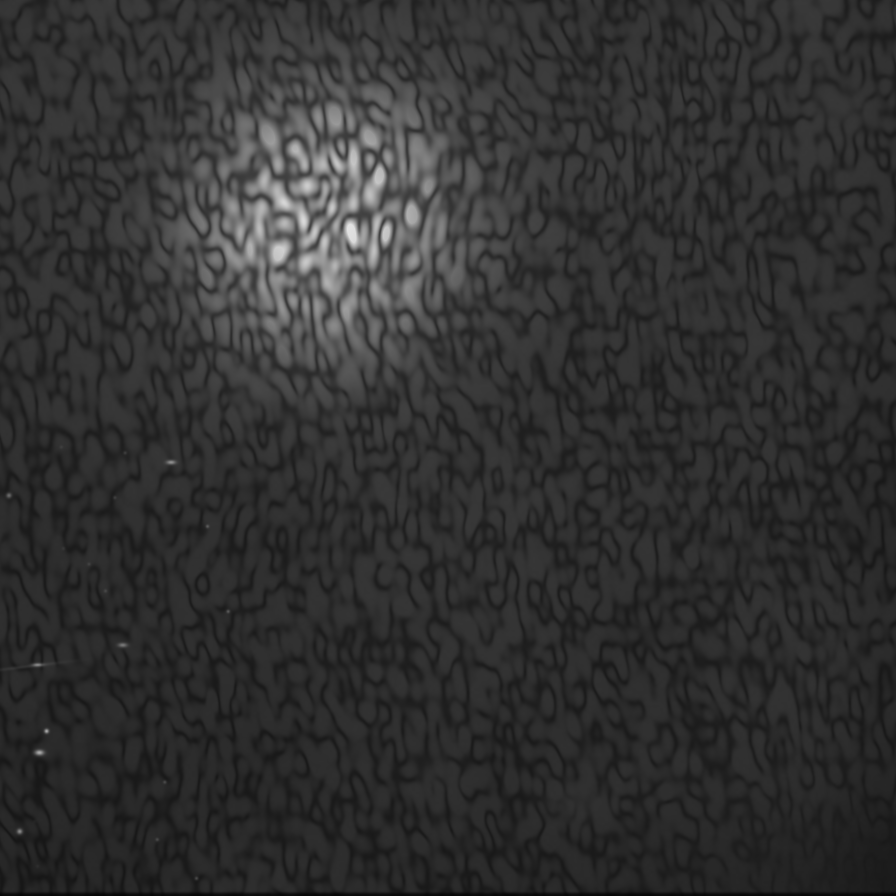
This texture is drawn by a three.js fragment shader. Its source:

```glsl
// Dim grey field of soft, upright speckle grains, lit by an off-centre glow.
varying vec2 vUv;

const vec2 GLOW_CENTER = vec2(0.365, 0.755);
const vec2 GRAIN_COUNT = vec2(82.0, 46.0);

float hash(vec2 p) {
  vec3 q = fract(vec3(p.xyx) * 0.1031);
  q += dot(q, q.yzx + 33.33);
  return fract((q.x + q.y) * q.z);
}

vec2 hash2(vec2 p) {
  return vec2(hash(p), hash(p + vec2(57.3, 19.7)));
}

float noise(vec2 p) {
  vec2 i = floor(p);
  vec2 f = fract(p);
  f = f * f * (3.0 - 2.0 * f);
  float low = mix(hash(i), hash(i + vec2(1.0, 0.0)), f.x);
  float high = mix(hash(i + vec2(0.0, 1.0)), hash(i + 1.0), f.x);
  return mix(low, high, f.y);
}

// Interference of soft spots with random phase: rounded grains, thin dark gaps.
float speckle(vec2 p) {
  vec2 home = floor(p);
  vec2 wave = vec2(0.0);
  for (int j = -1; j <= 1; j++) {
    for (int i = -1; i <= 1; i++) {
      vec2 cell = home + vec2(float(i), float(j));
      vec2 d = cell + 0.15 + 0.7 * hash2(cell) - p;
      float weight = max(0.0, 1.0 - dot(d, d) / 1.32);
      float phase = 6.2832 * hash(cell + 91.0);
      wave += weight * weight * weight * vec2(cos(phase), 0.55 * sin(phase));
    }
  }
  return dot(wave, wave);
}

// Leans the grains and lets their direction wander slowly.
vec2 bend(vec2 uv) {
  float sway = noise(uv * 6.0) - 0.5;
  float lift = noise(uv * 6.0 + 40.0) - 0.5;
  return uv + vec2(0.10 * uv.y + 0.030 * sway, 0.012 * lift);
}

float blob(vec2 uv, vec2 center, vec2 radius) {
  vec2 d = (uv - center) / radius;
  return exp(-dot(d, d));
}

// Large, slow changes of brightness without the glow.
float ambient(vec2 uv) {
  float level = mix(0.148, 0.174, smoothstep(0.0, 0.9, uv.y));
  level += 0.025 * blob(uv, GLOW_CENTER, vec2(0.32));
  level -= 0.018 * blob(uv, vec2(0.0, 0.15), vec2(0.25, 0.35));
  level -= 0.018 * smoothstep(0.9, 1.0, uv.x);
  return level + 0.018 * (noise(uv * 7.0 + 13.0) - 0.5);
}

float glow(vec2 uv) {
  float r = length((uv - GLOW_CENTER) / vec2(0.146, 0.142));
  return exp(-pow(r, 2.4));
}

// Out-of-focus patches that cover the grains.
float patches(vec2 uv) {
  float p = blob(uv, vec2(0.640, 0.104), vec2(0.034, 0.022));
  p += blob(uv, vec2(0.940, 0.880), vec2(0.032, 0.024));
  p += blob(uv, vec2(0.535, 0.972), vec2(0.030, 0.022));
  p += 0.6 * blob(uv, vec2(0.490, 0.134), vec2(0.024));
  p += 0.8 * blob(uv, vec2(0.844, 0.618), vec2(0.014, 0.009));
  return min(p + 0.8 * blob(uv, vec2(0.499, 0.577), vec2(0.011, 0.008)), 1.0);
}

// Small bright flecks, largest ones first, then scattered dust.
float flecks(vec2 uv) {
  float f = 0.4 * blob(uv, vec2(0.191, 0.484), vec2(0.005, 0.0025));
  f += 0.3 * blob(uv, vec2(0.010, 0.447), vec2(0.003));
  f += 0.3 * blob(uv, vec2(0.137, 0.280), vec2(0.005, 0.0025));
  f += 0.5 * blob(uv, vec2(0.044, 0.160), vec2(0.005, 0.003));
  f += 0.5 * blob(uv, vec2(0.052, 0.184), vec2(0.0025));
  f += 0.4 * blob(uv, vec2(0.022, 0.072), vec2(0.003));
  f += 0.3 * blob(uv, vec2(0.042, 0.258), vec2(0.006, 0.002));
  f += 0.08 * blob(uv, vec2(0.030, 0.256 + 0.12 * (uv.x - 0.03)), vec2(0.04, 0.002));
  for (int i = 0; i < 16; i++) {
    vec2 seed = hash2(vec2(float(i), 5.0));
    f += 0.2 * seed.x * blob(uv, seed * vec2(0.26, 0.6), vec2(0.002));
  }
  return f;
}

void main() {
  vec2 uv = vUv;
  float energy = speckle(bend(uv) * GRAIN_COUNT);
  float body = 1.0 - exp(-4.0 * energy);
  float lit = glow(uv);

  // Grains flatten out in the dark and peak inside the glow.
  float tone = mix(0.70, 1.24, body) + 0.55 * lit * (min(energy, 1.3) - 0.36);
  float corner = blob(uv, vec2(1.0, 0.0), vec2(0.26, 0.13));
  float cover = patches(uv);
  tone = mix(tone, 1.0, max(0.85 * corner, 0.7 * cover));

  float shade = (ambient(uv) + 0.32 * lit) * tone;
  shade += 0.035 * cover - 0.02 * corner + flecks(uv);
  shade += 0.006 * (noise(uv * 260.0) - 0.5);
  shade *= mix(0.3, 1.0, smoothstep(0.001, 0.006, uv.y));
  gl_FragColor = vec4(vec3(shade), 1.0);
}
```
